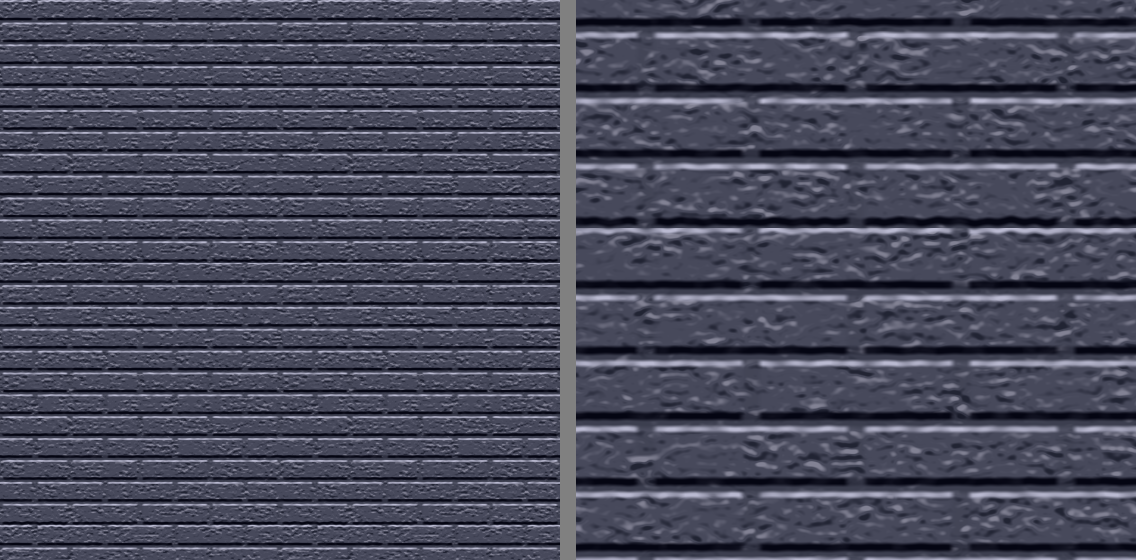
Left, the full canvas; right, a detail of the centre.
Give the GLSL for this texture, as a three.js fragment shader.

```glsl
varying vec2 vUv;

const vec2 TILES = vec2(2.0, 2.1333);   // repeats of the whole wall tile
const vec2 BRICKS = vec2(4.0, 12.0);    // bricks in one tile

const vec3 BASE = vec3(0.278, 0.286, 0.357);
const vec3 MORTAR = vec3(0.235, 0.245, 0.31);
const vec3 SHADE = vec3(0.13, 0.14, 0.20);
const vec3 LIGHT = vec3(0.51, 0.51, 0.58);
const vec3 EDGE_LIGHT = vec3(0.73, 0.73, 0.82);
const vec3 EDGE_DARK = vec3(0.015, 0.018, 0.07);

vec2 gradient(vec2 cell, vec2 period) {
  cell = mod(cell, period);
  float h = fract(sin(dot(cell, vec2(127.1, 311.7))) * 43758.5);
  float angle = 6.28318 * h;
  return vec2(cos(angle), sin(angle));
}

// Gradient noise that wraps after the given number of cells
float noise(vec2 p, vec2 period) {
  vec2 i = floor(p);
  vec2 f = p - i;
  vec2 u = f * f * f * (f * (f * 6.0 - 15.0) + 10.0);
  float a = dot(gradient(i, period), f);
  float b = dot(gradient(i + vec2(1.0, 0.0), period), f - vec2(1.0, 0.0));
  float c = dot(gradient(i + vec2(0.0, 1.0), period), f - vec2(0.0, 1.0));
  float d = dot(gradient(i + vec2(1.0, 1.0), period), f - vec2(1.0, 1.0));
  return mix(mix(a, b, u.x), mix(c, d, u.x), u.y);
}

float tileNoise(vec2 tile, vec2 cells) {
  return noise(tile * cells, cells);
}

float roughHeight(vec2 tile) {
  return tileNoise(tile, vec2(50.0, 72.0))
       + 0.45 * tileNoise(tile + vec2(0.37, 0.19), vec2(90.0, 120.0));
}

// Slope of the rough surface towards a light from above
float relief(vec2 tile, float reach) {
  return roughHeight(tile + vec2(0.0, reach)) - roughHeight(tile - vec2(0.0, reach));
}

float band(float d, float halfWidth, float soft) {
  return 1.0 - smoothstep(halfWidth - soft, halfWidth + soft, abs(d));
}

// Distance to the nearest upright joint, in brick widths
float jointDistance(float x, float row) {
  float shift = 0.5 * mod(row + 1.0, 2.0);
  return abs(fract(x + shift + 0.5) - 0.5);
}

vec3 roughColor(vec3 ground, float slope) {
  vec3 lit = mix(ground, LIGHT, smoothstep(0.08, 1.0, slope));
  return mix(lit, SHADE, smoothstep(0.1, 0.95, -slope));
}

void main() {
  // Tile space runs downwards from the upper left
  vec2 tile = vec2(vUv.x, 1.0 - vUv.y) * TILES;
  vec2 brick = tile * BRICKS;
  float row = floor(brick.y);
  float y = fract(brick.y);
  float course = mod(row, BRICKS.y);

  // Tighter, more ragged bed joint where the tiles meet
  float seamTop = 1.0 - step(0.5, course);
  float seamBottom = step(BRICKS.y - 1.5, course);
  float seam = seamTop * step(y, 0.5) + seamBottom * step(0.5, y);
  float wobble = tileNoise(tile, vec2(46.0, 12.0)) * mix(0.018, 0.06, seam);

  float topEdge = 0.072 - 0.03 * seamTop + wobble;
  float bottomEdge = 0.872 + 0.04 * seamBottom + wobble;
  float joint = jointDistance(brick.x + 0.4 * wobble, row);
  float face = smoothstep(0.022, 0.062, joint);

  // Weathered face with rougher and smoother patches
  float patches = smoothstep(-0.45, 0.4, tileNoise(tile, vec2(14.0, 26.0)));
  float roughness = mix(0.75, 1.75, patches) + 0.35 * (1.0 - face);
  float slope = relief(tile, 0.0028) * roughness;
  float inside = smoothstep(topEdge - 0.03, topEdge + 0.03, y)
               * (1.0 - smoothstep(bottomEdge, bottomEdge + 0.06, y));
  vec3 ground = mix(MORTAR, BASE, inside * mix(0.6, 1.0, face));
  vec3 color = roughColor(ground, slope * mix(0.5, 1.0, inside));

  // Lit upper edge and shadowed lower edge, broken at the joints
  float wear = tileNoise(tile + vec2(0.13, 0.41), vec2(38.0, 36.0));
  float lit = band(y - topEdge, 0.042, 0.034) * clamp(0.82 + 0.7 * wear, 0.35, 1.0);
  float dark = band(y - bottomEdge, 0.058, 0.036) * clamp(1.02 + 0.45 * wear, 0.7, 1.0);
  color = mix(color, EDGE_LIGHT, lit * mix(0.12, 1.0, face));
  color = mix(color, EDGE_DARK, dark * mix(0.3, 1.0, face));

  gl_FragColor = vec4(color, 1.0);
}
```
